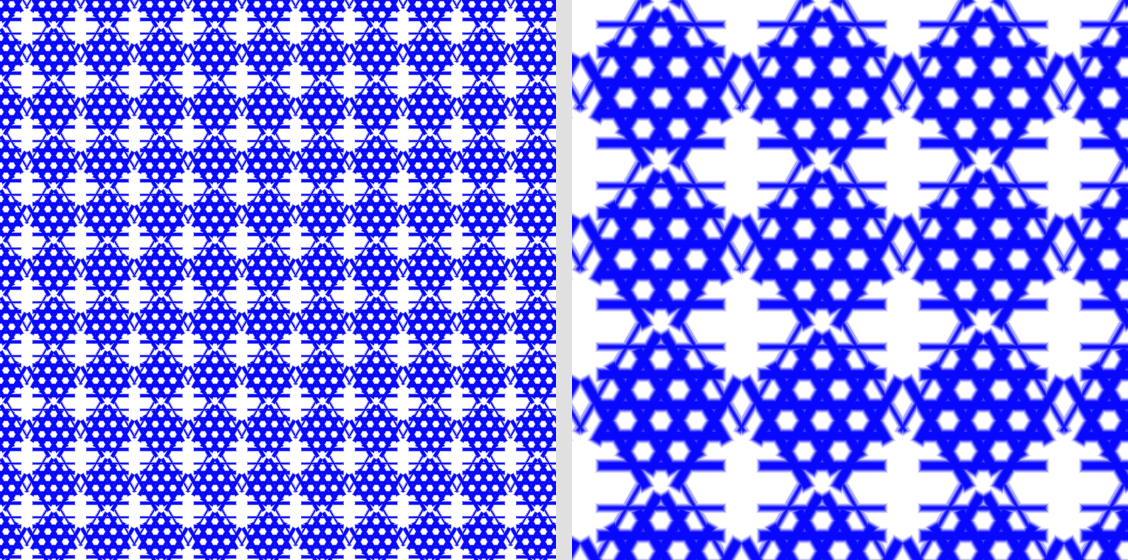
Left, the full canvas; right, a detail of the centre.
A WebGL 2 fragment shader for this pattern:

```glsl
#version 300 es
precision highp float;

uniform vec2 u_resolution;
out vec4 fragColor;

// Lengths below CELLS are in units of one repeat
#define CELLS 10.42
#define PITCH 0.19
#define BAR_HALF 0.036
#define PATCH_HALF 0.394
#define EDGE_POS -0.372
#define EDGE_HALF 0.016
#define FLAT_PHASE -0.0136
#define SLANT_PHASE -0.0543
#define SOFTNESS 0.018
#define INK vec3(0.03, 0.03, 1.0)
#define PAPER vec3(1.0)

const float SIN60 = 0.8660254;

// Signed distance to a square patch of parallel bars with a thin upper edge
float barPatch(vec2 p, vec2 normal, float phase) {
    float across = dot(p, normal);
    float along = dot(p, vec2(-normal.y, normal.x));
    float offset = across - phase;
    float bars = abs(offset - PITCH * round(offset / PITCH)) - BAR_HALF;
    float edge = abs(across - EDGE_POS) - EDGE_HALF;
    float square = max(abs(across), abs(along)) - PATCH_HALF;
    return max(min(bars, edge), square);
}

// Three patches turned by sixty degrees leave a lattice of hexagonal holes
float wovenMotif(vec2 p) {
    float flatBars = barPatch(p, vec2(0.0, 1.0), FLAT_PHASE);
    float rising = barPatch(p, vec2(SIN60, 0.5), SLANT_PHASE);
    float falling = barPatch(p, vec2(-SIN60, 0.5), SLANT_PHASE);
    return min(flatBars, min(rising, falling));
}

void main() {
    // Repeats are counted from the upper left corner, y downward
    vec2 p = vec2(gl_FragCoord.x, u_resolution.y - gl_FragCoord.y);
    p *= CELLS / u_resolution.y;
    vec2 local = p - round(p);

    // Motifs reach into the neighbouring cells
    float dist = 1.0;
    for (int y = -1; y <= 1; y++) {
        for (int x = -1; x <= 1; x++) {
            dist = min(dist, wovenMotif(local - vec2(x, y)));
        }
    }

    float soft = max(SOFTNESS, 0.75 * CELLS / u_resolution.y);
    float cover = 1.0 - smoothstep(-soft, soft, dist);
    fragColor = vec4(mix(PAPER, INK, cover), 1.0);
}
```
